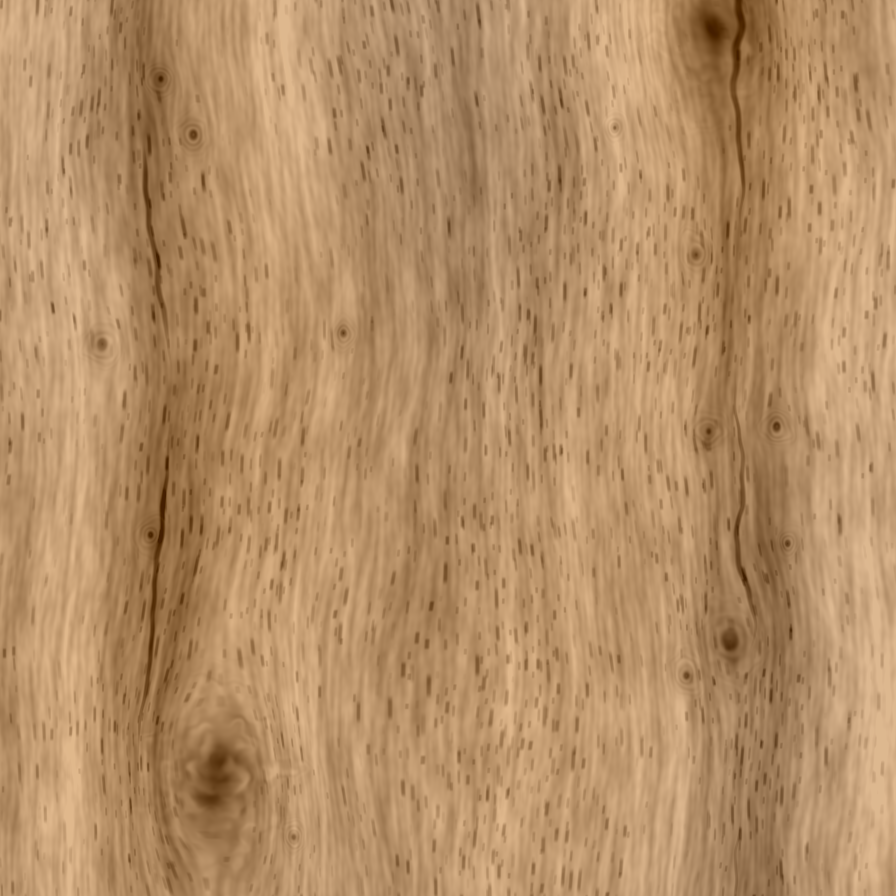
A WebGL 2 fragment shader for this texture:

```glsl
#version 300 es
precision highp float;

#define DARK_WOOD vec3(0.38, 0.24, 0.10)
#define LIGHT_WOOD vec3(0.80, 0.65, 0.49)
#define BASE_TONE 0.87
#define SEAM_START 0.17
#define SEAM_STEP 0.66
#define SEAM_DEPTH 0.36
#define CRACK_DEPTH 0.55
#define PORE_DEPTH 0.42
#define KNOT_COUNT 16
#define KNOT_RADIUS 0.034
#define KNOT_DEPTH 0.5

uniform vec2 u_resolution;
out vec4 fragColor;

vec2 hash2(vec2 p) {
    vec3 q = fract(p.xyx * vec3(0.1031, 0.1030, 0.0973));
    q += dot(q, q.yzx + 33.33);
    return fract((q.xx + q.yz) * q.zy);
}

float cornerSlope(vec2 cell, vec2 offset) {
    float angle = 6.2832 * hash2(cell + 57.0).x;
    return dot(vec2(cos(angle), sin(angle)), offset);
}

float gradientNoise(vec2 p) {
    vec2 i = floor(p), f = p - i;
    vec2 w = f * f * f * (f * (f * 6.0 - 15.0) + 10.0);
    vec2 e = vec2(1.0, 0.0);
    float low = mix(cornerSlope(i, f), cornerSlope(i + e.xy, f - e.xy), w.x);
    float high = mix(cornerSlope(i + e.yx, f - e.yx), cornerSlope(i + e.xx, f - e.xx), w.x);
    return mix(low, high, w.y);
}

// Wandering centre line of a dark vertical seam
float seamCentre(float index, float y) {
    return SEAM_START + SEAM_STEP * index + 0.05 * gradientNoise(vec2(index * 7.3 + 0.5, y * 1.6));
}

// Short dark dashes, one per stretched cell, columns shifted at random
float pores(vec2 p, vec2 density, float amount) {
    p *= density;
    float column = floor(p.x);
    p.y += 9.0 * hash2(vec2(column, 3.0)).x;
    vec2 cell = vec2(column, floor(p.y));
    vec2 shape = hash2(cell + 11.0), jitter = hash2(cell + 83.0) - 0.5;
    vec2 d = p - cell - 0.5 - jitter * vec2(0.4, 0.2);
    d.x += d.y * 0.25 * (shape.y - 0.5);
    float halfLength = mix(0.15, 0.38, shape.y);
    float body = 1.0 - smoothstep(0.05, 0.3, abs(d.x));
    float ends = 1.0 - smoothstep(0.4 * halfLength, halfLength, abs(d.y));
    return body * ends * smoothstep(0.0, 0.35, amount - shape.x);
}

void main() {
    vec2 p = gl_FragCoord.xy / u_resolution.y;

    // Slow bending of the fibres
    vec2 grain = p;
    grain.x += 0.04 * gradientNoise(p * vec2(3.0, 2.3) + 4.0);
    grain.x += 0.006 * gradientNoise(p * vec2(11.0, 9.0));

    // Knots gather along the seams, with some small ones elsewhere
    float halo = 0.0, core = 0.0, rings = 0.0;
    float ragged = gradientNoise(p * 32.0) + 0.5 * gradientNoise(p * 75.0);
    for (int k = 0; k < KNOT_COUNT; k++) {
        float n = float(k);
        vec2 place = hash2(vec2(n, 21.0)), size = hash2(vec2(n, 47.0));
        bool onSeam = k < KNOT_COUNT * 3 / 4;
        float radius = KNOT_RADIUS * (onSeam ? mix(0.22, 1.0, size.x * size.x) : 0.16);
        float y = fract(n * 0.382 + 0.15 * place.y);
        float x = onSeam ? seamCentre(mod(n, 2.0), y) + 0.12 * (place.x - 0.5) : place.x;
        vec2 d = p - vec2(x, y);
        vec2 reach = d / (radius * vec2(2.2, 3.6));
        grain.x -= 0.6 * d.x * exp(-dot(reach, reach));
        float r = length(d / (radius * vec2(1.0, 1.3))) * (1.0 + 0.5 * ragged);
        float fade = exp(-0.3 * r * r);
        halo += fade;
        rings += fade * sin(r * 9.0 + 5.0 * size.y);
        core += 1.0 - smoothstep(0.15, 0.75, r);
    }
    halo = min(halo, 1.2);

    // Layers of streaks, from broad bands to single fibres
    float tone = BASE_TONE;
    tone += 0.36 * gradientNoise(grain * vec2(5.0, 0.9) + 17.0);
    tone += 0.18 * gradientNoise(grain * vec2(4.0, 3.0) + 31.0);
    tone += 0.26 * gradientNoise(grain * vec2(19.0, 1.4) + 5.0);
    tone += 0.24 * gradientNoise(grain * vec2(62.0, 4.0) + 9.0);
    tone += 0.30 * gradientNoise(grain * vec2(145.0, 17.0) + 2.0);
    tone += 0.10 * gradientNoise(grain * vec2(190.0, 70.0));

    // Dark seams with broken cracks
    float seam = floor((grain.x - SEAM_START) / SEAM_STEP + 0.5);
    float across = grain.x - seamCentre(seam, grain.y);
    float streak = 0.75 + 0.9 * gradientNoise(grain * vec2(28.0, 2.0) + 40.0);
    tone -= SEAM_DEPTH * streak * exp(-across * across / 0.0030);
    float wander = 0.018 * gradientNoise(vec2(seam * 5.0 + 0.5, p.y * 7.0))
                 + 0.005 * gradientNoise(vec2(seam * 3.0 + 0.5, p.y * 31.0));
    float opening = smoothstep(-0.08, 0.3, gradientNoise(vec2(seam * 9.0 + 2.5, p.y * 4.0)));
    float crackWidth = 0.0015 + 0.003 * opening;
    tone -= CRACK_DEPTH * opening * (1.0 - smoothstep(0.2, 1.0, abs(across + wander) / crackWidth));

    // Pores thin out near the knots
    float amount = 0.42 + 0.6 * gradientNoise(grain * vec2(6.0, 2.0) + 60.0);
    float dashes = pores(grain, vec2(95.0, 23.0), amount) + 0.6 * pores(grain + 0.37, vec2(130.0, 36.0), amount);
    tone -= PORE_DEPTH * dashes * (1.0 - 0.6 * min(halo, 1.0));

    // Knot shading
    tone -= halo * (0.22 + 0.35 * ragged) + 0.09 * rings + KNOT_DEPTH * min(core, 1.0);

    vec3 colour = mix(DARK_WOOD, LIGHT_WOOD, clamp(tone, -0.3, 1.17));
    colour += vec3(0.03, 0.0, -0.04) * gradientNoise(grain * vec2(3.0, 1.0) + 70.0);
    fragColor = vec4(colour, 1.0);
}
```
